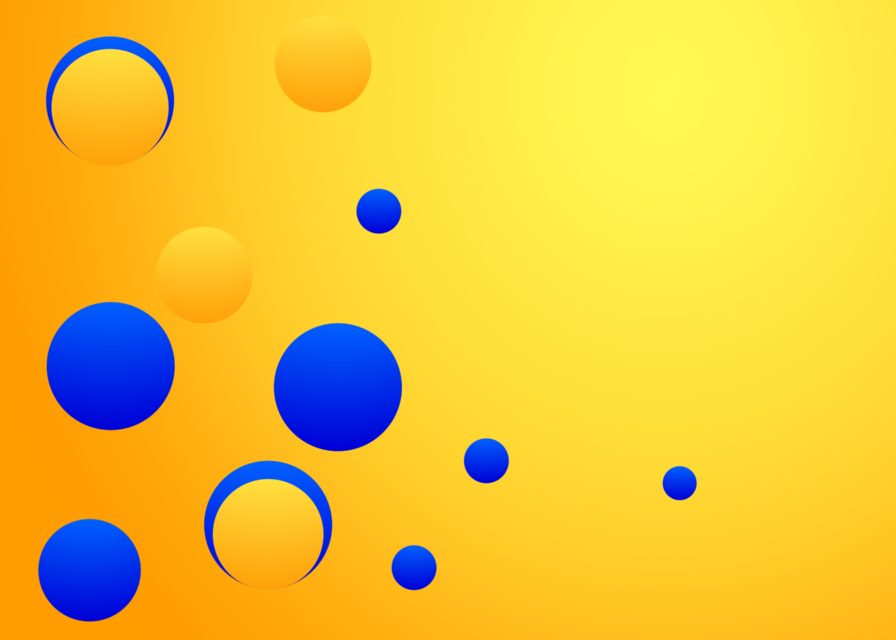
Write a Shadertoy shader that draws this background.

```glsl
// Blue and golden shaded discs scattered over a warm yellow-orange glow.
#define GLOW_CENTER vec2(1.04, 0.86)
#define GLOW_STRETCH vec2(1.0, 0.90)
#define GLOW_REACH 1.08
#define GLOW_BRIGHT vec3(1.0, 0.975, 0.32)
#define GLOW_MIDDLE vec3(1.0, 0.86, 0.21)
#define GLOW_EDGE vec3(1.0, 0.61, 0.0)
#define BLUE_TOP vec3(0.0, 0.38, 1.0)
#define BLUE_BASE vec3(0.0, 0.0, 0.84)
#define GOLD_TOP vec3(1.0, 0.88, 0.25)
#define GOLD_BASE vec3(1.0, 0.63, 0.03)

// Discs as centre x, centre y, radius, in canvas heights.
const int BLUE_COUNT = 9;
const vec3 blueDiscs[BLUE_COUNT] = vec3[](
    vec3(0.173, 0.428, 0.100), vec3(0.528, 0.395, 0.100),
    vec3(0.140, 0.109, 0.080), vec3(0.592, 0.670, 0.035),
    vec3(0.760, 0.280, 0.035), vec3(0.647, 0.113, 0.035),
    vec3(1.062, 0.245, 0.0265), vec3(0.172, 0.843, 0.100),
    vec3(0.419, 0.180, 0.100));

// The last two golden discs cut the last two blue ones into crescents.
const int GOLD_COUNT = 4;
const vec3 goldDiscs[GOLD_COUNT] = vec3[](
    vec3(0.505, 0.900, 0.0755), vec3(0.319, 0.570, 0.0755),
    vec3(0.172, 0.832, 0.0915), vec3(0.419, 0.165, 0.0865));

// Radial glow with three colour stops.
vec3 background(vec2 p) {
    float t = length((p - GLOW_CENTER) * GLOW_STRETCH) / GLOW_REACH;
    vec3 inner = mix(GLOW_BRIGHT, GLOW_MIDDLE, smoothstep(0.0, 0.55, t));
    return mix(inner, GLOW_EDGE, smoothstep(0.42, 1.06, t));
}

// Lays a vertically shaded disc with a smooth rim over the colour below.
vec3 paintDisc(vec3 below, vec2 p, vec3 disc, vec3 top, vec3 base) {
    vec2 q = (p - disc.xy) / disc.z;
    float pixel = 1.0 / iResolution.y;
    float cover = 1.0 - smoothstep(-pixel, pixel, (length(q) - 1.0) * disc.z);
    // Bend the shading a little so the highlight sits at the crown.
    float height = clamp(0.5 + 0.5 * q.y - 0.08 * q.x * q.x, 0.0, 1.0);
    return mix(below, mix(base, top, height), cover);
}

void mainImage(out vec4 fragColor, in vec2 fragCoord) {
    vec2 p = fragCoord / iResolution.y;
    vec3 color = background(p);

    for (int i = 0; i < BLUE_COUNT; i++)
        color = paintDisc(color, p, blueDiscs[i], BLUE_TOP, BLUE_BASE);

    for (int i = 0; i < GOLD_COUNT; i++)
        color = paintDisc(color, p, goldDiscs[i], GOLD_TOP, GOLD_BASE);

    fragColor = vec4(color, 1.0);
}
```
